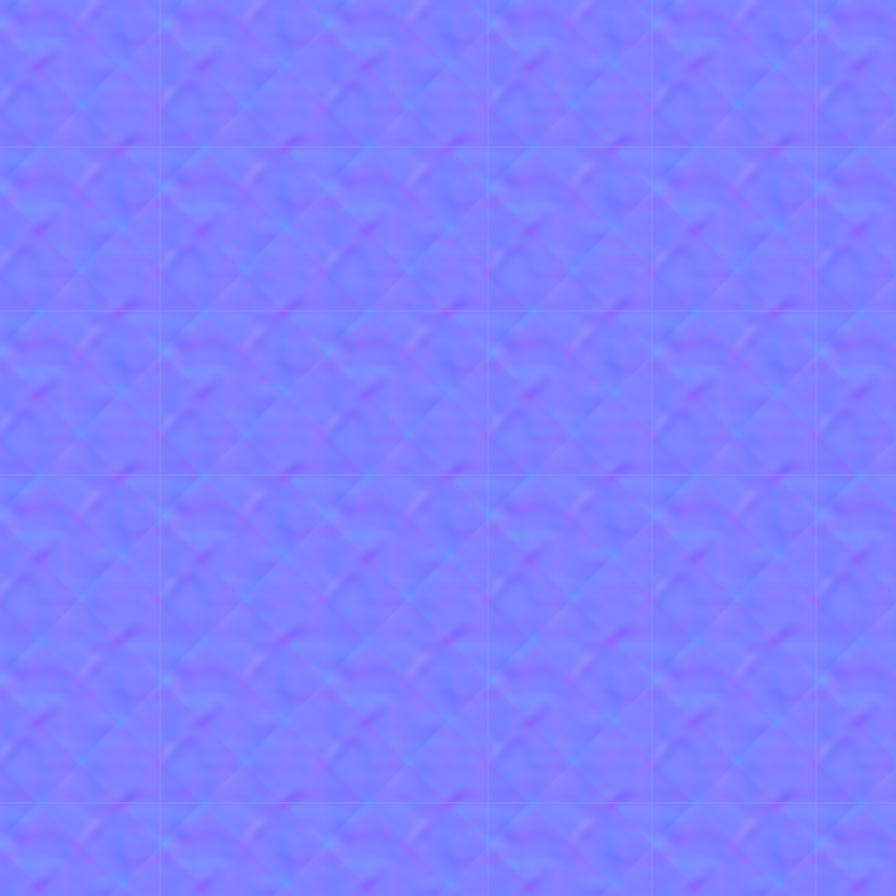
Reproduce this texture map procedurally as a WebGL 1 fragment shader.

```glsl
precision highp float;
uniform vec2 u_resolution;

#define TILE_SIZE 0.1830
#define TILE_ORIGIN vec2(0.1787, 0.1040)
#define NOISE_CELLS vec2(6.0, 7.0)
#define NOISE_SLOPE 0.0056
#define CREASE_WIDTH 0.065
#define CREASE_STRENGTH 0.095
#define KNOT_RADIUS 0.065
#define KNOT_STRENGTH 0.048
#define SEAM_HALF_WIDTH 0.0007
#define SEAM_COLOR vec3(0.56, 0.62, 1.0)
#define FLAT_NORMAL vec3(0.498, 0.500, 1.0)

const float TAU = 6.2831853;

float hash(vec2 p) {
  return fract(sin(dot(p, vec2(127.1, 311.7))) * 43758.5453);
}

// Value noise that wraps after the given number of cells
float wrappedNoise(vec2 p, vec2 cells) {
  vec2 i = floor(p);
  vec2 f = p - i;
  f = f * f * f * (f * (f * 6.0 - 15.0) + 10.0);
  vec2 a = mod(i, cells);
  vec2 b = mod(i + 1.0, cells);
  return mix(mix(hash(a), hash(vec2(b.x, a.y)), f.x),
             mix(hash(vec2(a.x, b.y)), hash(b), f.x), f.y);
}

float clothHeight(vec2 t) {
  float h = 0.0;
  float amplitude = 1.0;
  vec2 cells = NOISE_CELLS;
  for (int octave = 0; octave < 2; octave++) {
    h += amplitude * wrappedNoise(t * cells, cells);
    cells *= 2.0;
    amplitude *= 0.27;
  }
  return h;
}

// Signed distance to the nearest integer
float wrapDistance(float x) {
  return fract(x + 0.5) - 0.5;
}

float bell(float x, float width) {
  return exp(-x * x / (width * width));
}

// Dark on one side of the fold, pale on the other
float fold(float d, float width) {
  return d / width * bell(d, width);
}

// Fold with a crisp middle and long soft flanks
float sharpFold(float d, float width) {
  return d / sqrt(d * d + 0.0003) * exp(-abs(d) / width);
}

// Red and green offsets of the normal inside one tile
vec2 clothSlope(vec2 t) {
  const float e = 0.014;
  vec2 gradient = vec2(
    clothHeight(t + vec2(e, 0.0)) - clothHeight(t - vec2(e, 0.0)),
    clothHeight(t + vec2(0.0, e)) - clothHeight(t - vec2(0.0, e))) / (2.0 * e);
  vec2 slope = -gradient * NOISE_SLOPE;

  float along = t.x + t.y;
  float across = t.x - t.y;
  float rising = wrapDistance(across - 0.26);
  float bend = 0.035 * cos(TAU * (along - 0.45));
  float arc = wrapDistance(across - 0.757 + bend);
  float falling = 0.5 * wrapDistance(2.0 * along - 0.5);

  // Straight rising crease, its dark and pale parts alternating
  float dark = 0.12 + 0.88 * bell(wrapDistance(along - 0.07), 0.19);
  float pale = 0.12 + 0.88 * bell(wrapDistance(along - 0.60), 0.20);
  float crease = sharpFold(rising, CREASE_WIDTH);
  slope += CREASE_STRENGTH * crease * mix(dark, pale, step(0.0, crease)) * vec2(0.65, 0.60);

  // Curved folds between the straight ones
  float lit = bell(wrapDistance(along - 0.40), 0.15);
  float shaded = bell(wrapDistance(along - 0.80), 0.12);
  slope += 0.065 * lit * bell(arc, 0.042) * vec2(0.75, 0.75);
  slope -= 0.065 * lit * bell(arc - 0.080, 0.050) * vec2(0.4, 0.6);
  slope -= 0.060 * shaded * bell(arc, 0.045) * vec2(0.3, 1.0);
  slope += 0.035 * shaded * bell(arc + 0.090, 0.050) * vec2(0.3, 1.0);

  // Falling creases and horizontal puckers
  slope += 0.042 * sharpFold(falling, 0.055) * vec2(-0.35, 0.8);
  float pucker = fold(wrapDistance(t.y - 0.24), 0.035) + fold(wrapDistance(t.y - 0.48), 0.035);
  slope.y += 0.018 * pucker;

  // Knots: cyan on the straight crease, magenta on the curved one
  float cyanKnot = bell(length(vec2(rising, falling)), KNOT_RADIUS);
  float magentaKnot = bell(length(vec2(arc, falling)), KNOT_RADIUS);
  return slope + KNOT_STRENGTH * (cyanKnot * vec2(-0.9, 0.8) + magentaKnot * vec2(0.8, -1.0));
}

// Thin tile border; the second seam on each axis is nearly hidden
float seam(float x, float pixel) {
  float index = floor(x + 0.5);
  float d = abs(x - index) * TILE_SIZE;
  float strength = mix(1.0, 0.12, step(abs(index - 1.0), 0.5));
  return strength * clamp((SEAM_HALF_WIDTH - d) / pixel + 0.5, 0.0, 1.0);
}

void main() {
  float side = min(u_resolution.x, u_resolution.y);
  vec2 tile = (gl_FragCoord.xy / side - TILE_ORIGIN) / TILE_SIZE;
  vec3 color = FLAT_NORMAL;
  color.rg += clothSlope(fract(tile));

  float pixel = 1.0 / side;
  float border = max(0.42 * seam(tile.x, pixel), 0.52 * seam(tile.y, pixel));
  gl_FragColor = vec4(mix(color, SEAM_COLOR, border), 1.0);
}
```
